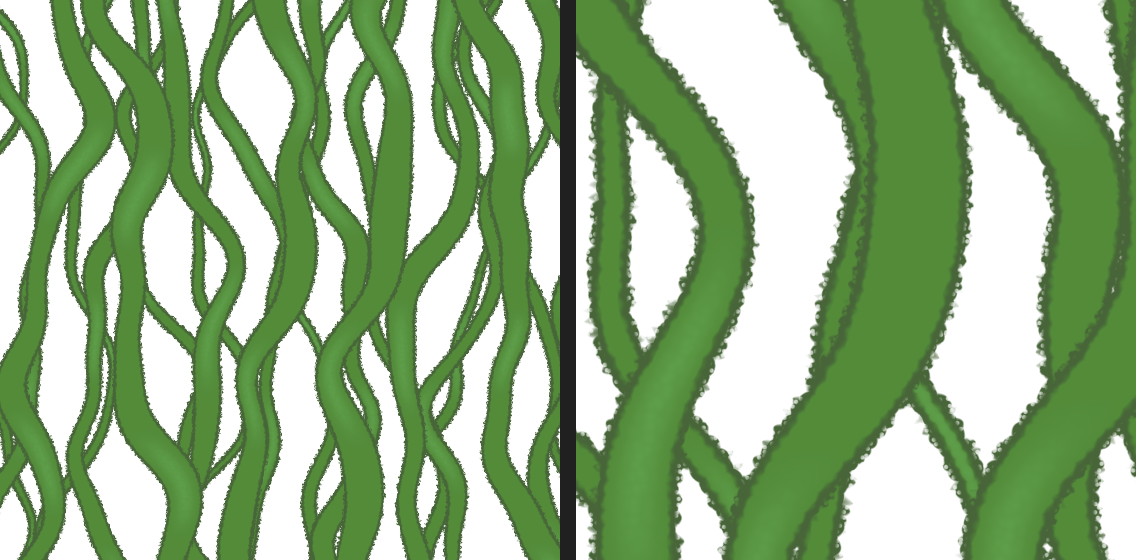
Left: the whole. Right: its middle third, enlarged.
A WebGL 1 fragment shader for this pattern:

```glsl
precision highp float;
// Tangled green vines hanging on white, each with a rough crayon outline.
// Every vine is a layered-sine curve in y, painted from thin (back) to thick
// (front); cellular noise roughens the outline and leaves pale flecks in it.
uniform vec2 u_resolution;

#define VINES 21
#define SLOT_STRIDE 8.0    // shuffles columns, coprime with VINES
#define THIN 0.011         // half widths
#define THICK 0.031
#define WANDER 0.042       // sideways sway of a vine
#define DRIFT 0.22         // lean over the full height
#define OUTLINE 0.0068
#define ROUGHNESS 0.0058
#define GRAIN_SCALE 150.0
#define FLECK_SCALE 250.0
#define SOFTNESS 0.0012
#define SEED 3.0

const float TAU = 6.2831853;
const vec3 PAPER = vec3(1.0);
const vec3 LEAF = vec3(0.325, 0.545, 0.225);
const vec3 SHEEN = vec3(0.37, 0.62, 0.29);
const vec3 INK = vec3(0.28, 0.395, 0.22);
const vec3 INNER_INK = vec3(0.29, 0.455, 0.22);

vec4 hash4(float n) {
  return fract(sin((n + SEED) * vec4(12.9898, 78.233, 39.425, 93.719)) * 4375.85);
}

vec2 hash2(vec2 p) {
  vec2 q = vec2(dot(p, vec2(127.1, 311.7)), dot(p, vec2(269.5, 183.3)));
  return fract(sin(q) * 4375.85);
}

// Distance to the nearest scattered point, in cell units
float cellular(vec2 p) {
  vec2 cell = floor(p), local = fract(p);
  float nearest = 2.0;
  for (int j = -1; j <= 1; j++) {
    for (int i = -1; i <= 1; i++) {
      vec2 o = vec2(float(i), float(j));
      vec2 toPoint = o + hash2(cell + o) - local;
      nearest = min(nearest, dot(toPoint, toPoint));
    }
  }
  return sqrt(nearest);
}

// Offset (x) and slope (y) of a vine's centre line at height y
vec2 sway(float y, vec4 phase, vec4 rate, float amount) {
  vec3 freq = TAU * (vec3(0.9, 2.1, 4.6) + vec3(0.7, 1.1, 2.0) * rate.xyz);
  vec3 amp = amount * vec3(1.0, 0.52, 0.12);
  vec3 angle = freq * y + TAU * phase.xyz;
  float lean = DRIFT * (rate.w - 0.5);
  return vec2(dot(amp, sin(angle)) + lean * (y - 0.5),
              dot(amp * freq, cos(angle)) + lean);
}

void main() {
  vec2 p = gl_FragCoord.xy / u_resolution.y;
  float soft = max(SOFTNESS, 0.7 / u_resolution.y);
  float grain = cellular(p * GRAIN_SCALE);
  float fleck = 1.0 - smoothstep(0.2, 0.45, cellular(p * FLECK_SCALE + 17.0));
  float bump = (0.45 - grain) * ROUGHNESS;
  float count = float(VINES);
  vec3 color = PAPER;

  for (int i = 0; i < VINES; i++) {
    float id = float(i);
    float depth = id / (count - 1.0);
    vec4 phase = hash4(id + 1.0);
    vec4 rate = hash4(id + 41.0);

    // Centre line and distance across the vine
    float slot = mod(id * SLOT_STRIDE, count);
    float base = (slot + 0.2 + 0.6 * phase.w) / count * 1.08 - 0.04;
    vec2 curve = sway(p.y, phase, rate, WANDER * mix(1.2, 0.85, depth));
    float dist = abs(p.x - base - curve.x) / sqrt(1.0 + curve.y * curve.y);

    // Width swells slowly along the length
    float swell = 1.0 + 0.2 * sin(TAU * (p.y * (1.2 + rate.y) + rate.x));
    float halfWidth = mix(THIN, THICK, pow(depth, 1.6)) * swell;
    float inside = halfWidth - dist;

    // Body with soft sheen patches
    float patchy = sin(TAU * (p.y * (1.5 + rate.z) + phase.y));
    float across = 1.0 - smoothstep(0.0, 0.8, dist / halfWidth);
    float sheen = smoothstep(0.35, 1.0, patchy) * across * (0.85 + 0.3 * (0.5 - grain));
    vec3 body = mix(LEAF, SHEEN, sheen);

    // Two-tone outline with a ragged inner rim
    float rim = inside + bump * 0.5;
    vec3 vine = mix(INK, INNER_INK, smoothstep(-soft, soft, rim - OUTLINE * 0.8));
    vine = mix(vine, body, smoothstep(-soft, soft, rim - OUTLINE));

    // Rough outer edge, flecked where the crayon skips
    float cover = smoothstep(-soft, soft, inside + bump);
    float skip = fleck * (1.0 - smoothstep(0.0, 0.0035, inside));
    color = mix(color, vine, cover * (1.0 - 0.7 * skip));
  }
  gl_FragColor = vec4(color, 1.0);
}
```
